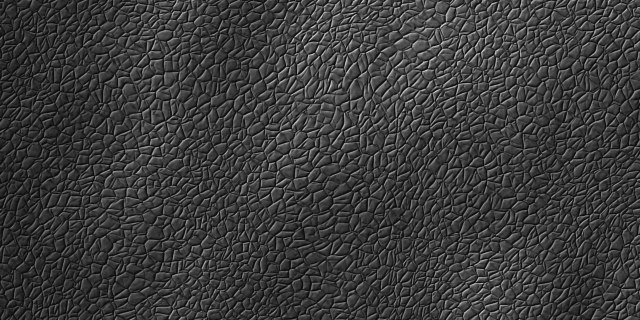
A WebGL 1 fragment shader for this texture:

```glsl
precision highp float;
// Black pebbled leather: raised grains between dark creases, lit from the upper left.
uniform vec2 u_resolution;

vec2 hash2(vec2 p) {
  vec3 q = fract(p.xyx * vec3(0.1031, 0.1030, 0.0973));
  q += dot(q, q.yzx + 33.33);
  return fract((q.xx + q.yz) * q.zy);
}

float noise(vec2 p) {
  vec2 i = floor(p), f = fract(p);
  f = f * f * (3.0 - 2.0 * f);
  return mix(mix(hash2(i).x, hash2(i + vec2(1, 0)).x, f.x),
             mix(hash2(i + vec2(0, 1)).x, hash2(i + vec2(1, 1)).x, f.x), f.y);
}

float fbm(vec2 p) {
  float sum = 0.0, amp = 0.5;
  for (int i = 0; i < 4; i++) {
    sum += amp * noise(p);
    p = p * 2.03 + 17.3;
    amp *= 0.5;
  }
  return sum;
}

// Distance to the nearest border of an irregular cell
float creaseDistance(vec2 p) {
  vec2 cell = floor(p), f = fract(p), nearest = vec2(0.0);
  float best = 9.0;
  for (int y = -1; y <= 1; y++)
    for (int x = -1; x <= 1; x++) {
      vec2 g = vec2(float(x), float(y));
      vec2 r = g + 0.08 + 0.84 * hash2(cell + g) - f;
      if (dot(r, r) < best) { best = dot(r, r); nearest = r; }
    }
  float edge = 1.0;
  for (int y = -1; y <= 1; y++)
    for (int x = -1; x <= 1; x++) {
      vec2 g = vec2(float(x), float(y));
      vec2 r = g + 0.08 + 0.84 * hash2(cell + g) - f;
      vec2 d = r - nearest;
      if (dot(d, d) > 0.0001) edge = min(edge, dot(0.5 * (r + nearest), normalize(d)));
    }
  return max(edge, 0.0);
}

// Grain relief: slanted cells, bent by noise, crossed by wrinkles; creases fade in and out
float relief(vec2 p) {
  float depth = smoothstep(0.1, 0.75, noise(p * 42.0 + 9.0));
  p += 0.07 * (vec2(noise(p * 3.5), noise(p * 3.5 + 40.0)) - 0.5);
  p += 0.012 * (vec2(noise(p * 30.0), noise(p * 30.0 + 70.0)) - 0.5);
  vec2 q = mat2(0.74, -0.67, 0.67, 0.74) * p + 5.0;
  float crease = exp(-10.0 * creaseDistance(q * vec2(26.0, 35.0)));
  float wrinkle = exp(-10.0 * creaseDistance(q * vec2(25.0, 30.0) + 31.0));
  float lines = max(crease * (0.5 + 0.6 * depth), wrinkle * (0.95 - 0.65 * depth));
  return 1.0 - lines + 0.22 * (noise(p * 115.0) - 0.5);
}

float leather(vec2 p) {
  vec2 light = vec2(-0.75, 0.66);
  float h = relief(p);
  float slope = h - relief(p + 0.0040 * light);

  // Broad soft folds, a sheen right of the upper middle, a darker left side
  float folds = fbm(vec2(p.x * 4.0 - p.y * 1.2, p.y * 2.0) + 8.0) - 0.47;
  vec2 s = (p - vec2(1.32, 0.75)) / vec2(0.42, 0.4);
  float broad = 0.95 + 0.68 * folds + 0.26 * exp(-dot(s, s));
  broad *= mix(0.82, 1.0, smoothstep(0.0, 0.3, p.x));

  // Lit rims are brighter than the shaded ones are dark
  float rim = 0.62 * max(slope, 0.0) + 0.32 * min(slope, 0.0);
  float tone = broad * (0.14 + 0.11 * h + rim);
  tone += 0.05 * (noise(p * 230.0) - 0.5);
  return max(tone, 0.05);
}

void main() {
  // Four samples per pixel smooth the creases
  float tone = 0.0;
  for (int y = 0; y < 2; y++)
    for (int x = 0; x < 2; x++) {
      vec2 offset = 0.5 * vec2(float(x), float(y)) - 0.25;
      tone += 0.25 * leather((gl_FragCoord.xy + offset) / u_resolution.y);
    }
  gl_FragColor = vec4(vec3(tone), 1.0);
}
```
